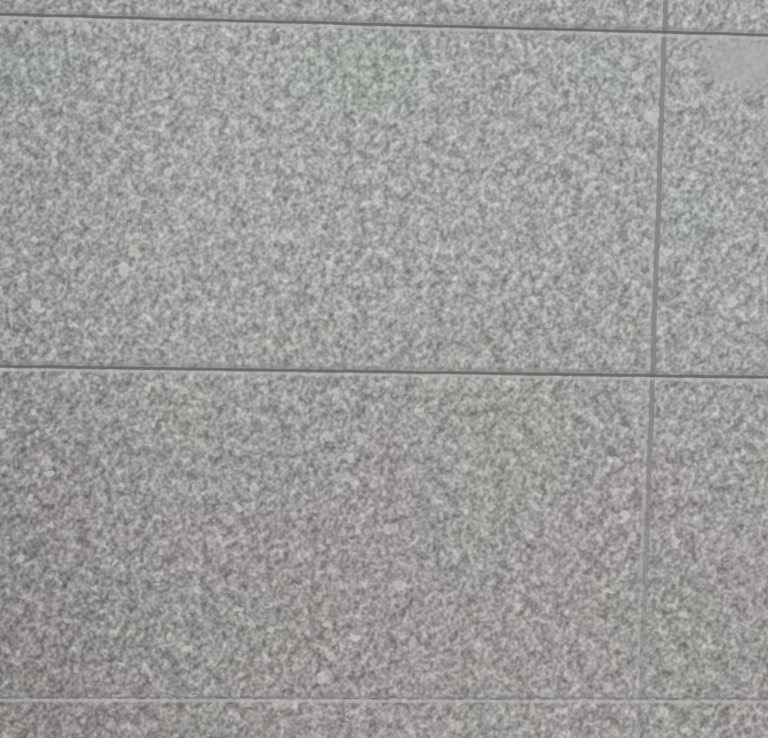
Write a WebGL 2 fragment shader that draws this texture.

```glsl
#version 300 es
precision highp float;
// Speckled grey stone tiles with thin, slightly skewed grout joints.
uniform vec2 u_resolution;
out vec4 fragColor;

const vec3 WARM_STONE = vec3(0.610, 0.598, 0.592);
const vec3 COOL_STONE = vec3(0.630, 0.637, 0.627);
const vec3 PALE_CHIP = vec3(0.775, 0.775, 0.755);
const vec3 DARK_CHIP = vec3(0.425, 0.415, 0.405);
const vec3 GROUT = vec3(0.505, 0.507, 0.510);
const vec3 GROOVE = vec3(0.390, 0.390, 0.390);
const vec3 LIP = vec3(0.715, 0.715, 0.705);

vec2 hash2(vec2 cell) {
  vec3 q = fract(cell.xyx * vec3(0.1031, 0.1030, 0.0973));
  q += dot(q, q.yzx + 33.33);
  return fract((q.xx + q.yz) * q.zy);
}

float cornerSlope(vec2 cell, vec2 offset) {
  float angle = 6.2832 * hash2(cell).x;
  return dot(vec2(cos(angle), sin(angle)), offset);
}

float gradientNoise(vec2 p) {
  vec2 i = floor(p), f = p - i;
  vec2 w = f * f * f * (f * (f * 6.0 - 15.0) + 10.0);
  vec2 e = vec2(1.0, 0.0);
  float low = mix(cornerSlope(i, f), cornerSlope(i + e, f - e), w.x);
  float high = mix(cornerSlope(i + e.yx, f - e.yx), cornerSlope(i + 1.0, f - 1.0), w.x);
  return mix(low, high, w.y);
}

vec2 rotate(vec2 p, float angle) {
  float c = cos(angle), s = sin(angle);
  return vec2(c * p.x - s * p.y, s * p.x + c * p.y);
}

// Coverage of irregular chips scattered one per cell at the given density.
float chips(vec2 p, float scale, float density, float seed, float pixel) {
  vec2 q = p * scale + seed;
  q += 0.22 * vec2(gradientNoise(q * 2.7), gradientNoise(q * 2.7 + 31.0));
  vec2 base = floor(q);
  float cover = 0.0;
  for (int y = -1; y <= 1; y++) {
    for (int x = -1; x <= 1; x++) {
      vec2 cell = base + vec2(x, y);
      vec2 shape = hash2(cell + 57.0);
      vec2 toChip = rotate(q - cell - hash2(cell), 6.2832 * shape.x);
      toChip.x *= mix(1.0, 1.8, shape.y);
      float radius = mix(0.14, 0.36, shape.x * shape.x);
      float soft = 0.06 + pixel * scale * 0.6;
      float inside = 1.0 - smoothstep(radius - soft, radius + soft, length(toChip));
      vec2 pick = hash2(cell + 113.0);
      cover = max(cover, inside * step(pick.x, density) * mix(0.35, 1.0, pick.y));
    }
  }
  return cover;
}

// Height of a horizontal joint; spacing and tilt grow upward with perspective.
float jointHeight(float k, float x) {
  return 0.0555 + 0.434 * k + 0.0143 * k * k - (0.002 + 0.0125 * k) * x;
}

float line(float d, float halfWidth, float soft) {
  return 1.0 - smoothstep(halfWidth - soft, halfWidth + soft, abs(d));
}

vec3 stone(vec2 p, vec2 tile, float smear, float pixel) {
  vec2 q = p + tile * vec2(3.7, 5.3);
  float cloud = gradientNoise(p * 3.2 + 4.0);
  vec3 color = mix(WARM_STONE, COOL_STONE, smoothstep(0.1, 0.8, p.y + 0.25 * cloud));
  color += vec3(0.012, -0.004, 0.010) * gradientNoise(p * 5.0 + 17.0);
  color += 0.012 * (hash2(tile + 5.0).x - 0.5);

  // Light falls off toward the left edge and the lower left corner.
  color -= 0.035 * (1.0 - smoothstep(0.0, 0.28, p.x));
  color -= 0.035 * (1.0 - smoothstep(0.0, 0.75, length(p)));

  // Layered crystalline grain, then chips of several sizes.
  float grain = 0.10 * gradientNoise(q * 48.0);
  grain += 0.17 * gradientNoise(rotate(q, 0.6) * vec2(120.0, 95.0));
  grain += 0.15 * gradientNoise(rotate(q, 1.1) * 185.0 + 9.0);
  float detail = 1.0 - 0.75 * smear;
  color += grain * detail;
  color = mix(color, DARK_CHIP, 0.50 * detail * chips(q, 46.0, 0.16, 71.0, pixel));
  color = mix(color, PALE_CHIP, 0.60 * detail * chips(q, 92.0, 0.30, 13.0, pixel));
  color = mix(color, PALE_CHIP, 0.80 * detail * chips(q, 42.0, 0.20, 29.0, pixel));
  return color + 0.025 * smear;
}

void main() {
  float pixel = 1.0 / u_resolution.y;
  vec2 p = gl_FragCoord.xy * pixel;
  float soft = max(0.0012, 0.7 * pixel);
  float wobble = 0.0012 * gradientNoise(p * 22.0);
  float across = p.x - mix(0.867, 0.902, p.y) + wobble;

  // Tile index from the joints lying to the left and below.
  vec2 tile = vec2(step(0.0, across), 0.0);
  for (int k = 0; k < 3; k++) tile.y += step(jointHeight(float(k), p.x), p.y);

  // Pale rubbed patch near the upper right corner.
  float smear = 1.0 - smoothstep(0.3, 1.0, length((p - vec2(1.01, 0.915)) / vec2(0.09, 0.05)));
  vec3 color = stone(p, tile, smear, pixel);

  // Upright joint, worn pale toward the floor.
  float wear = mix(0.35, 0.85, smoothstep(0.05, 0.55, p.y));
  color = mix(color, LIP, 0.35 * line(across + 0.0065, 0.0025, 0.002));
  color = mix(color, GROUT, wear * line(across, 0.0034, soft));

  // Level joints: soft shade above, dark groove, bright lip below.
  for (int k = 0; k < 3; k++) {
    float d = p.y - jointHeight(float(k), p.x) + 0.6 * wobble;
    float depth = k == 0 ? 0.25 : 0.85;
    color = mix(color, GROUT, 0.5 * depth * line(d - 0.004, 0.003, 0.003));
    color = mix(color, LIP, 0.65 * line(d + 0.0045, 0.0022, 0.0018));
    color = mix(color, GROOVE, depth * line(d, 0.0020, soft));
  }
  fragColor = vec4(clamp(color, 0.0, 1.0), 1.0);
}
```
